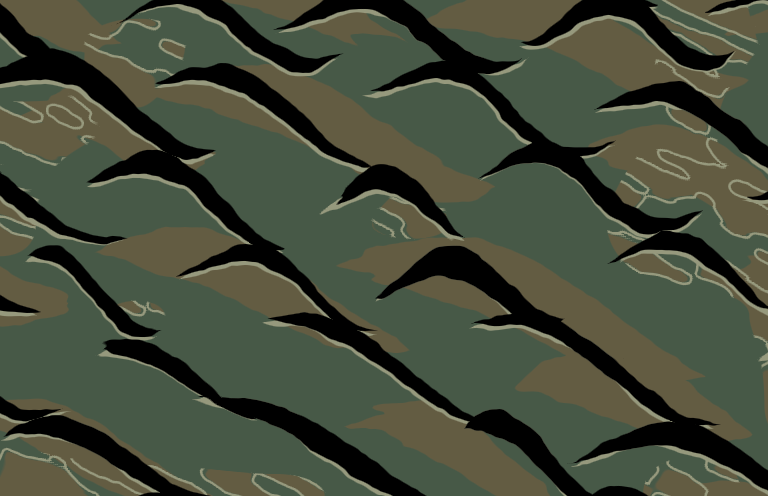
A Shadertoy shader for this pattern:

```glsl
// Tiger stripe camouflage: frayed brown lenses and wavy black brush strokes
// on green. Strokes come from jittered staggered cells, and each has a pale
// rim under its lower edge. Noise contours add tufts of thin pale twigs.

#define STROKE_CELL vec2(0.42, 0.17)
#define STROKE_SIZE vec2(0.285, 0.031)
#define PATCH_CELL  vec2(0.56, 0.27)
#define PATCH_SIZE  vec2(0.34, 0.073)
#define RIM_WIDTH   0.0085
#define TWIG_WIDTH  0.0025
#define TUFT_LEVEL  0.63
#define GREEN vec3(0.28, 0.35, 0.28)
#define BROWN vec3(0.39, 0.36, 0.26)
#define PALE  vec3(0.59, 0.60, 0.49)
#define BLACK vec3(0.0)

float hash(vec2 p) {
    return fract(sin(dot(p, vec2(127.1, 311.7))) * 43758.5453);
}

float noise(vec2 p) {
    vec2 i = floor(p), f = fract(p);
    f = f * f * (3.0 - 2.0 * f);
    return mix(mix(hash(i), hash(i + vec2(1, 0)), f.x),
               mix(hash(i + vec2(0, 1)), hash(i + vec2(1, 1)), f.x), f.y);
}

// One tapered stroke around the origin; x: distance to body, y: to its rim.
vec2 stroke(vec2 q, vec2 size, float bend, float fray, vec2 id) {
    float t = q.x / size.x;
    float phase = 0.9 + 0.9 * (hash(id + 3.1) - 0.5);
    float waves = mix(2.3, 4.2, hash(id + 5.7));
    float tilt = -0.2 + 0.24 * (hash(id + 7.3) - 0.5);
    float v = q.y - tilt * q.x - bend * cos(t * waves + phase);

    // Thin ends, split into streaks that follow the stroke
    float halfWidth = size.y * pow(max(1.0 - t * t, 0.0), 0.7) - 0.003;
    float streak = noise(vec2(q.x * 8.0, v * 60.0) + id * 17.0);
    float split = fray * size.y * streak * smoothstep(0.15, 1.0, abs(t));

    // The rim is the body shifted down, hidden where the shift fades out
    float shown = noise(vec2(q.x * 7.0, 0.5) + id * 9.0);
    float shift = RIM_WIDTH * smoothstep(0.28, 0.45, shown);
    return vec2(abs(v), abs(v + shift)) - halfWidth + split;
}

// Union of the strokes in the cells near p.
vec2 strokeLayer(vec2 p, vec2 cell, vec2 size, float bend, float fray, float seed) {
    vec2 nearest = vec2(1.0);
    for (int j = -2; j <= 2; j++) {
        float row = floor(p.y / cell.y) + float(j);
        float stagger = fract(row * 0.5 + 0.13 * hash(vec2(row, seed)));
        float column = floor(p.x / cell.x + stagger);
        for (int i = -1; i <= 1; i++) {
            vec2 id = vec2(column + float(i), row);
            vec2 key = id + seed;
            vec2 jitter = vec2(hash(key + 0.3), hash(key + 1.9)) - 0.5;
            vec2 center = (id + 0.5 - vec2(stagger, 0.0) + 0.45 * jitter) * cell;
            vec2 scale = vec2(mix(0.7, 1.15, hash(key + 2.5)),
                              mix(0.72, 1.15, hash(key + 4.1)));
            float rough = fray * mix(0.35, 1.6, step(0.6, hash(key + 6.2)));
            nearest = min(nearest, stroke(p - center, size * scale, bend, rough, key));
        }
    }
    return nearest;
}

// Coverage of a shape with an edge about one pixel wide.
float cover(float d) {
    float pixel = 1.0 / iResolution.y;
    return clamp(0.5 - d / clamp(fwidth(d), 0.7 * pixel, 4.0 * pixel), 0.0, 1.0);
}

void mainImage(out vec4 fragColor, in vec2 fragCoord) {
    vec2 p = fragCoord / iResolution.y;

    // Rough hand-cut outlines
    vec2 q = p + 0.009 * (vec2(noise(p * 24.0), noise(p * 24.0 + 40.0)) - 0.5)
               + 0.003 * (vec2(noise(p * 75.0), noise(p * 75.0 + 80.0)) - 0.5);

    vec2 patches = strokeLayer(q, PATCH_CELL, PATCH_SIZE, 0.035, 0.9, 11.0);
    vec2 strokes = strokeLayer(q, STROKE_CELL, STROKE_SIZE, 0.05, 1.0, 37.0);

    // Tufts: descending streaks of brown with twigs along their contours
    vec2 along = vec2(q.x - 0.4 * q.y, q.y + 0.45 * q.x);
    float grain = noise(along * vec2(11.0, 34.0) + 5.0);
    float tuft = TUFT_LEVEL - noise(p * vec2(3.6, 5.5) + 21.0);
    float brush = max(tuft, (0.55 - grain) * 0.05);
    float slope = max(length(vec2(dFdx(grain), dFdy(grain))) * iResolution.y, 0.5);
    float twig = max(abs(grain - 0.48) / slope - TWIG_WIDTH, tuft * 0.2);

    // Layers from back to front
    vec3 color = mix(GREEN, BROWN, cover(patches.x));
    color = mix(color, BROWN, cover(brush));
    color = mix(color, PALE, cover(twig));
    color = mix(color, PALE, cover(strokes.y));
    color = mix(color, BLACK, cover(strokes.x));
    fragColor = vec4(color, 1.0);
}
```
